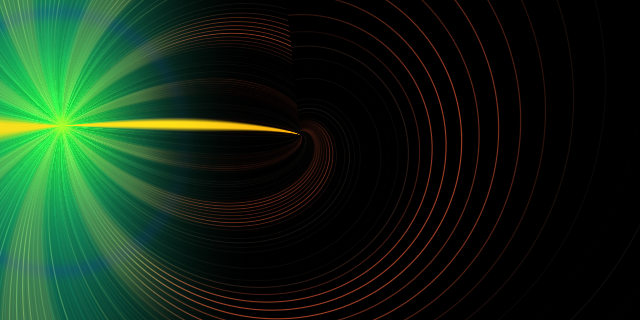
A Shadertoy shader for this background:

```glsl
// Curved rays flow from a glowing source and wind around a dark sink.
// A fractional complex power about the sink unrolls the plane, so each ray
// becomes straight there; angle picks lines and bands, distance sets the glow.

const float PI = 3.14159265;
const vec2 SOURCE = vec2(0.195, 0.607);
const vec2 SINK = vec2(0.938, 0.578);
const float POWER = 0.055;       // how strongly the plane is unrolled
const float CUT_ANGLE = 1.43;    // where the unrolled plane is split
const float BANDS = 12.0;

const vec3 GREEN = vec3(0.13, 1.0, 0.28);
const vec3 TEAL = vec3(0.10, 0.80, 0.60);
const vec3 TAN = vec3(0.80, 0.74, 0.34);
const vec3 RED = vec3(0.74, 0.29, 0.17);
const vec3 GREY = vec3(0.36, 0.30, 0.26);
const vec3 BLUE = vec3(0.08, 0.34, 0.58);
const vec3 YELLOW = vec3(1.0, 0.88, 0.10);
const vec3 ORANGE = vec3(1.0, 0.70, 0.05);

float hash(float n) {
    return fract(sin(n * 12.99 + 4.1) * 4375.85);
}

vec2 complexDivide(vec2 a, vec2 b) {
    return vec2(dot(a, b), a.y * b.x - a.x * b.y) / dot(b, b);
}

// Angle about the sink: zero toward the source, positive above it.
float sinkAngle(vec2 p) {
    vec2 z = complexDivide(p - SINK, SOURCE - SINK);
    float angle = -atan(z.y, z.x);
    return CUT_ANGLE - mod(CUT_ANGLE - angle, 2.0 * PI);
}

// Power map of the plane, with the source at (1, 0) and the sink at zero.
vec2 unroll(float radius, float angle) {
    float rho = pow(radius / length(SOURCE - SINK), POWER);
    return rho * vec2(cos(POWER * angle), sin(POWER * angle));
}

// Evenly spaced rays of constant canvas width, each with its own strength.
// Rays too dense for the pixel grid fade to their average cover.
float rays(float angle, float count, float slope, float halfWidth, float pixel, float contrast) {
    float x = angle * count / (2.0 * PI);
    float spacing = 2.0 * PI / (count * slope);
    float dist = abs(fract(x) - 0.5) * spacing;
    float strength = pow(0.3 + 0.7 * hash(mod(floor(x), count)), contrast);
    float line = 1.0 - smoothstep(halfWidth - 0.5 * pixel, halfWidth + 0.8 * pixel, dist);
    float average = min(2.0 * halfWidth / spacing, 0.6);
    float resolved = smoothstep(1.5 * pixel, 4.0 * pixel, spacing);
    return mix(average, line, resolved) * strength;
}

// Soft mask that repeats around the circle.
float bandMask(float angle, float count) {
    float x = angle * count / (2.0 * PI);
    return 1.0 - smoothstep(0.14, 0.25, abs(fract(x + 0.5) - 0.5));
}

float softRing(vec2 p, vec2 center, float radius, float width) {
    float d = (length(p - center) - radius) / width;
    return exp(-d * d);
}

void mainImage(out vec4 fragColor, in vec2 fragCoord) {
    vec2 p = fragCoord / iResolution.y;
    float pixel = 1.0 / iResolution.y;

    // Unrolled coordinates, ray angle and its rate of change on the canvas
    float radius = max(length(p - SINK), 1e-4);
    float turn = sinkAngle(p);
    vec2 w = unroll(radius, turn);
    vec2 toSource = vec2(1.0 - w.x, w.y);
    float reach = max(length(toSource), 1e-5);
    float slope = POWER * length(w) / (radius * reach);
    float angle = atan(toSource.y, toSource.x) - 0.07;
    angle += 0.1 * sin(angle) + 0.1 * sin(2.0 * angle);

    // Glow around the source, dying out to the right
    float span = reach / POWER;
    float glow = exp(-0.9 * span) * (1.0 - smoothstep(0.15, 0.80, p.x));
    vec3 color = glow * mix(TEAL, GREEN, exp(-9.0 * span * span));
    float streak = rays(angle, 420.0, slope, 0.0010, pixel, 1.0);
    color *= 0.85 + 0.32 * streak;
    float ring = softRing(p, vec2(0.18, 0.557), 0.405, 0.025);
    color = mix(color, BLUE * (0.3 + glow), 0.4 * ring * smoothstep(0.02, 0.3, glow));

    // Thin rays: warm inside the bands, faint between them
    float band = bandMask(angle, BANDS);
    float thin = rays(angle, 240.0, slope, 0.0008, pixel, 1.0);
    float faint = rays(angle, 240.0, slope, 0.0008, pixel, 3.0);
    float lit = smoothstep(0.05, 0.45, glow);
    float bold = smoothstep(0.45, 1.0, abs(angle));
    float windFade = smoothstep(-4.85, -3.3, turn);
    vec3 rayColor = mix(RED, TAN, lit);
    float bandLight = thin * mix(0.3, 0.95, max(bold, lit)) * mix(0.3, 1.0, windFade);
    color = mix(color, rayColor, 0.24 * band * lit);
    color += rayColor * band * bandLight * mix(1.0, 0.32, lit);
    color += mix(GREY, TAN, lit) * (1.0 - band) * faint * 0.3;

    // Yellow beam through the source, tapering to the sink
    float toLeft = PI - abs(angle);
    float taper = mix(0.4, 1.0, smoothstep(0.0, 0.42, radius));
    float rightBeam = 1.0 - smoothstep(0.03, 0.12, abs(angle) / taper);
    float leftBeam = 1.0 - smoothstep(0.04, 0.26, toLeft);
    vec3 beamColor = mix(YELLOW, ORANGE, smoothstep(0.5, 0.93, p.x));
    color = mix(color, beamColor, max(rightBeam, 0.95 * leftBeam));

    // Bright core
    float core = exp(-dot(p - SOURCE, p - SOURCE) / 0.0010);
    color = mix(color, vec3(0.75, 1.0, 0.15), 0.8 * core);

    fragColor = vec4(clamp(color, 0.0, 1.0), 1.0);
}
```
